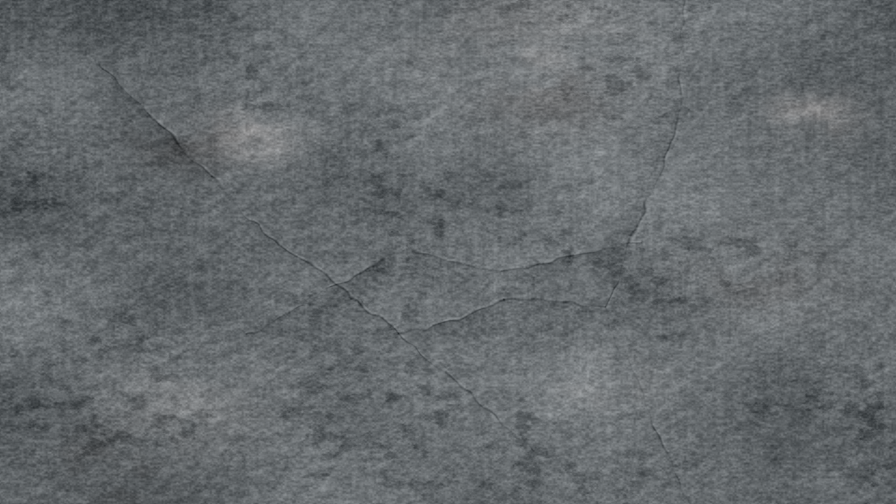
Reproduce this texture procedurally as a WebGL 2 fragment shader.

```glsl
#version 300 es
precision highp float;
// Weathered slate-grey plaster: cloudy layered noise, soft stains, pitted
// speckles and fine woven grain, crossed by branching cracks that are warped
// line segments with a dark seam, a pale lip and a one-sided shadow.

uniform vec2 u_resolution;
out vec4 fragColor;

float hash(vec2 p) {
  return fract(sin(dot(p, vec2(127.1, 311.7))) * 43758.5453);
}

float noise(vec2 p) {
  vec2 i = floor(p), f = fract(p);
  f = f * f * (3.0 - 2.0 * f);
  return mix(mix(hash(i), hash(i + vec2(1, 0)), f.x),
             mix(hash(i + vec2(0, 1)), hash(i + vec2(1, 1)), f.x), f.y);
}

float fbm(vec2 p) {
  float sum = 0.0, amp = 0.5;
  for (int i = 0; i < 5; i++) {
    sum += amp * noise(p);
    p = mat2(1.6, 1.2, -1.2, 1.6) * p + 7.3;
    amp *= 0.5;
  }
  return sum;
}

// Crack segments: start and end point, shadow falling to the right of travel
const vec4 SEGMENTS[11] = vec4[11](
  vec4(0.20, 0.87, 0.41, 0.64), vec4(0.41, 0.64, 1.06, 0.11),
  vec4(1.36, 1.02, 1.36, 0.78), vec4(1.36, 0.78, 1.20, 0.39),
  vec4(1.20, 0.39, 1.38, -0.02), vec4(0.79, 0.33, 1.00, 0.405),
  vec4(1.00, 0.405, 1.20, 0.39), vec4(0.65, 0.43, 0.80, 0.505),
  vec4(0.80, 0.505, 1.00, 0.46), vec4(1.00, 0.46, 1.27, 0.51),
  vec4(0.49, 0.33, 0.65, 0.43));
const float SHADOWS[11] = float[11](
  0.09, 0.02, 0.02, 0.05, 0.02, 0.10, 0.04, 0.07, 0.04, 0.08, 0.03);

// Stains: centre, radius, brightness change
const vec4 STAINS[9] = vec4[9](
  vec4(0.51, 0.73, 0.08, 0.10), vec4(1.61, 0.77, 0.08, 0.11),
  vec4(1.20, 0.24, 0.09, 0.05), vec4(0.37, 0.20, 0.15, 0.04),
  vec4(1.05, 0.92, 0.20, 0.05), vec4(0.36, 0.72, 0.09, -0.06),
  vec4(1.10, 0.80, 0.11, -0.05), vec4(1.52, 0.44, 0.14, -0.05),
  vec4(0.20, 0.06, 0.12, -0.05));

float cracks(vec2 p) {
  vec2 q = p + 0.022 * (vec2(noise(p * 9.0), noise(p * 9.0 + 31.0)) - 0.5)
             + 0.010 * (vec2(noise(p * 45.0), noise(p * 45.0 + 17.0)) - 0.5);
  float broken = smoothstep(0.25, 0.6, noise(p * 24.0 + 5.0));
  float tone = 0.0;
  for (int i = 0; i < 11; i++) {
    vec2 a = SEGMENTS[i].xy, ab = SEGMENTS[i].zw - a;
    vec2 side = normalize(vec2(ab.y, -ab.x));
    float t = dot(q - a, ab) / dot(ab, ab);
    vec2 nearest = a + ab * clamp(t, 0.0, 1.0);
    float d = length(q - nearest);
    float lip = length(q - nearest + side * 0.004);
    float across = dot(q - a, side);
    float along = smoothstep(-0.05, 0.25, t) * smoothstep(1.05, 0.7, t);
    float shade = smoothstep(-0.002, 0.002, across)
                * exp(-max(across, 0.0) / (0.012 + 0.025 * along));
    tone -= SHADOWS[i] * shade * along;
    tone -= 0.10 * exp(-d * d / 5e-6) * (0.3 + 0.7 * broken);
    tone += 0.045 * exp(-lip * lip / 6e-6) * broken;
  }
  return tone;
}

void main() {
  vec2 uv = gl_FragCoord.xy / u_resolution;
  vec2 p = gl_FragCoord.xy / u_resolution.y;

  // Broad clouds, brighter toward the middle
  vec2 c = uv - 0.5;
  float tone = 0.422 + 0.18 * (0.167 - dot(c, c));
  tone += 0.23 * (fbm(p * vec2(3.2, 5.0) + 11.0) - 0.48);

  // Ragged stains, pale ones slightly warm
  float ragged = smoothstep(0.3, 0.65, fbm(p * vec2(13.0, 19.0) + 3.0));
  float warmth = 0.0;
  for (int i = 0; i < 9; i++) {
    vec2 d = (p - STAINS[i].xy) / (STAINS[i].z * vec2(1.1, 0.65));
    float stain = STAINS[i].w * exp(-dot(d, d)) * (0.3 + 1.1 * ragged);
    tone += stain;
    warmth += abs(stain);
  }

  // Clustered dark pits
  float cluster = smoothstep(0.4, 0.62, fbm(p * vec2(4.0, 6.0) + 23.0));
  float pits = smoothstep(0.52, 0.68, fbm(p * vec2(32.0, 52.0)));
  tone -= 0.065 * pits * (0.25 + cluster);

  // Side-lit relief and fine grain with a horizontal weave
  vec2 r = p * vec2(34.0, 44.0);
  tone += 0.20 * (fbm(r) - fbm(r + vec2(0.18, -0.22)));
  tone += 0.10 * (noise(p * vec2(120.0, 225.0)) - 0.5);
  tone += 0.09 * (noise(p * vec2(270.0, 285.0) + 9.0) - 0.5);

  tone += cracks(p);
  vec3 color = vec3(tone - 0.018, tone + 0.001, tone + 0.012);
  color += warmth * vec3(0.14, 0.0, -0.06);
  fragColor = vec4(clamp(color, 0.0, 1.0), 1.0);
}
```
